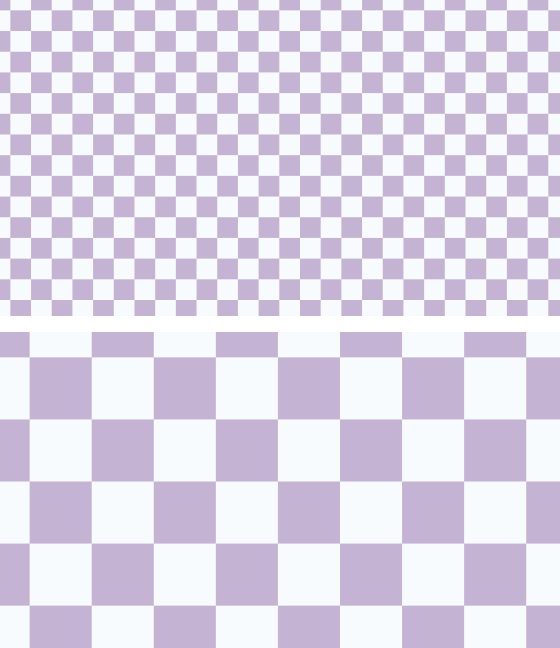
Top, the full canvas; bottom, a detail of the centre.
A WebGL 1 fragment shader for this pattern:

```glsl
precision highp float;
// A flat two-colour checkerboard of lilac and near-white squares.
// Each axis is a square wave, +1 or -1 per cell; the product of the two
// gives the checks, with edges box-filtered over one pixel.

uniform vec2 u_resolution;

const float CELL_SIZE = 0.065473;       // side of a square, in canvas heights
const vec2 LILAC_CENTRE = vec2(0.0);    // centre of a lilac square, from top left
const vec3 LILAC = vec3(0.773, 0.702, 0.831);
const vec3 WHITE = vec3(0.970, 0.984, 0.994);
const float EDGE_WIDTH = 1.0;           // width of the smoothing, in pixels

// Smoothed square wave of period 2, positive around even integers.
vec2 squareWave(vec2 cell, float pixelInCells) {
  vec2 edgeDistance = abs(mod(cell, 2.0) - 1.0) - 0.5;
  return clamp(2.0 * edgeDistance / (EDGE_WIDTH * pixelInCells), -1.0, 1.0);
}

void main() {
  // Position from the top left corner, in canvas heights
  vec2 position = vec2(gl_FragCoord.x, u_resolution.y - gl_FragCoord.y) / u_resolution.y;
  vec2 cell = (position - LILAC_CENTRE) / CELL_SIZE;

  // Cells where both waves agree in sign are lilac
  vec2 wave = squareWave(cell, 1.0 / (CELL_SIZE * u_resolution.y));
  float lilacCoverage = 0.5 + 0.5 * wave.x * wave.y;

  gl_FragColor = vec4(mix(WHITE, LILAC, lilacCoverage), 1.0);
}
```
